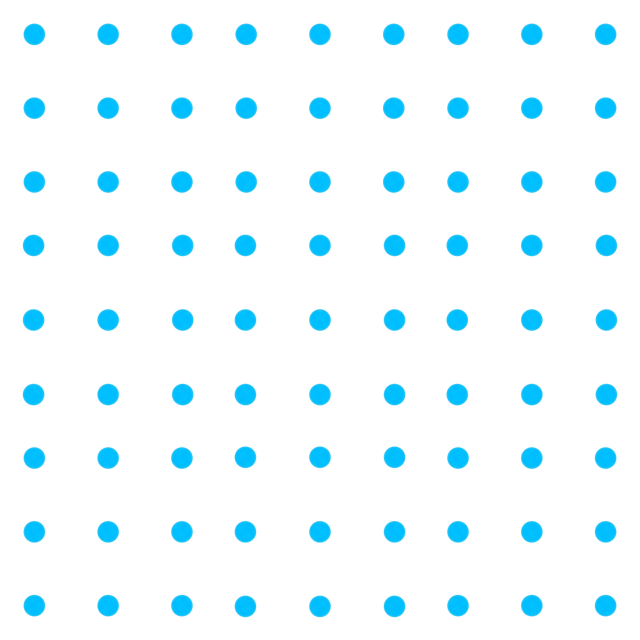
This pattern is drawn by a Shadertoy shader. Its source:

```glsl
// Sky-blue dots on white: a 3 by 3 layout of tiles, each holding 3 by 3 dots.
// The gap between tiles is narrower than the gap between dots inside a tile.
// Distance to the nearest dot gives a soft disc with a faintly duller rim.

const vec3 PAPER = vec3(1.0);
const vec3 DOT_BLUE = vec3(0.005, 0.748, 1.0);
const vec3 RIM_BLUE = vec3(0.16, 0.77, 0.95);
const float TILE_PITCH = 0.331;
const float DOT_RADIUS = 0.0168;

// Index of the nearest of three cells, from -1 to 1 on each axis.
vec2 nearestOfThree(vec2 p, float pitch) {
    return clamp(floor(p / pitch + 0.5), -1.0, 1.0);
}

// The middle row and the bottom centre tile are spread slightly wider.
float dotSpacing(vec2 tile) {
    bool wide = tile.y == 0.0 || (tile.x == 0.0 && tile.y < 0.0);
    return wide ? 0.1165 : 0.1153;
}

float dotDistance(vec2 p, float tilePitch, float radius) {
    vec2 tile = nearestOfThree(p, tilePitch);
    vec2 local = p - tile * tilePitch;
    float spacing = dotSpacing(tile);
    return length(local - nearestOfThree(local, spacing) * spacing) - radius;
}

// Layered sines give the ink a barely visible mottling.
float mottle(vec2 p) {
    return 0.6 * sin(310.0 * p.x + 2.0 * sin(170.0 * p.y))
         + 0.4 * sin(390.0 * p.y - 230.0 * p.x);
}

vec3 inkColor(vec2 p, float d) {
    float rim = smoothstep(-0.0035, 0.0, d);
    return mix(DOT_BLUE, RIM_BLUE, rim) + 0.008 * mottle(p);
}

void mainImage(out vec4 fragColor, in vec2 fragCoord) {
    float side = min(iResolution.x, iResolution.y);
    vec2 p = (fragCoord - 0.5 * iResolution.xy) / side;

    // Edge softness never drops below one pixel.
    float soft = max(0.0012, 0.6 / side);
    float d = dotDistance(p, TILE_PITCH, DOT_RADIUS);
    float coverage = 1.0 - smoothstep(-soft, soft, d);

    fragColor = vec4(mix(PAPER, inkColor(p, d), coverage), 1.0);
}
```
